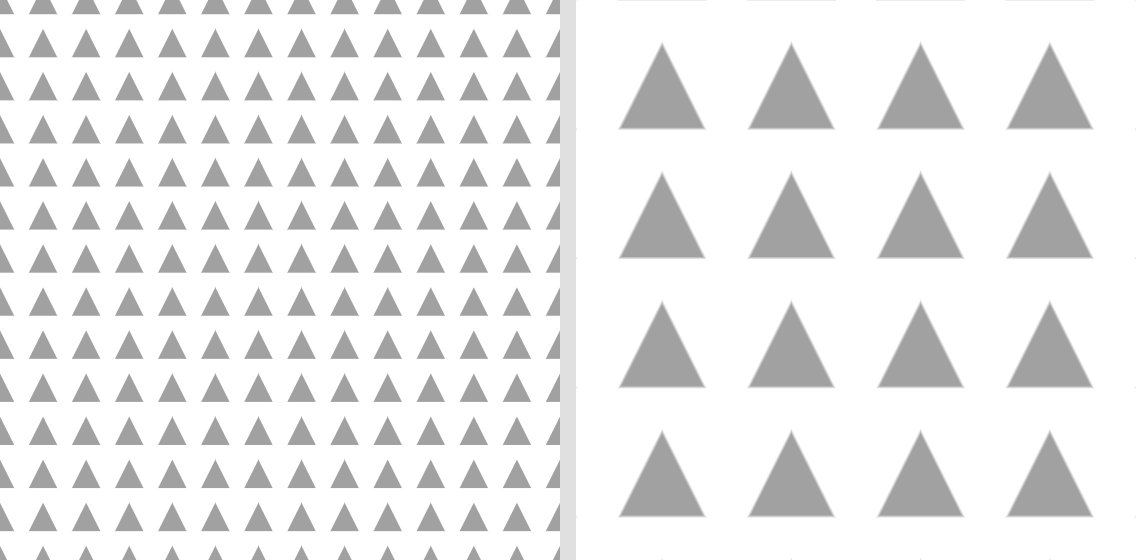
Left: the whole. Right: its middle third, enlarged.
This pattern is drawn by a WebGL 2 fragment shader. Its source:

```glsl
#version 300 es
precision highp float;

uniform vec2 u_resolution;
out vec4 fragColor;

const float REPEATS = 13.0;                // triangles across and down
const vec2 TRIANGLE_SIZE = vec2(0.66, 0.66); // width and height, in cells
const float EDGE_SOFTNESS = 0.0018;        // edge blend width, in canvas units
const vec3 PAPER_WHITE = vec3(1.0);
const vec3 TRIANGLE_GRAY = vec3(0.627, 0.631, 0.629);

// Signed distance to an upright isosceles triangle centred on the origin.
float triangleDistance(vec2 p, vec2 size) {
    vec2 halfSize = 0.5 * size;
    vec2 sideNormal = normalize(vec2(size.y, halfSize.x));
    float side = dot(vec2(abs(p.x), p.y - halfSize.y), sideNormal);
    float base = -halfSize.y - p.y;
    return max(side, base);
}

void main() {
    vec2 uv = gl_FragCoord.xy / u_resolution;

    // Cells are centred on the canvas corners, so edge triangles wrap around.
    vec2 cell = fract(uv * REPEATS + 0.5) - 0.5;
    float d = triangleDistance(cell, TRIANGLE_SIZE);

    // Blend over the set softness, but never less than one pixel.
    float pixel = 1.0 / min(u_resolution.x, u_resolution.y);
    float blend = 0.5 * REPEATS * max(EDGE_SOFTNESS, pixel);
    float coverage = 1.0 - clamp(0.5 + 0.5 * d / blend, 0.0, 1.0);

    fragColor = vec4(mix(PAPER_WHITE, TRIANGLE_GRAY, coverage), 1.0);
}
```
